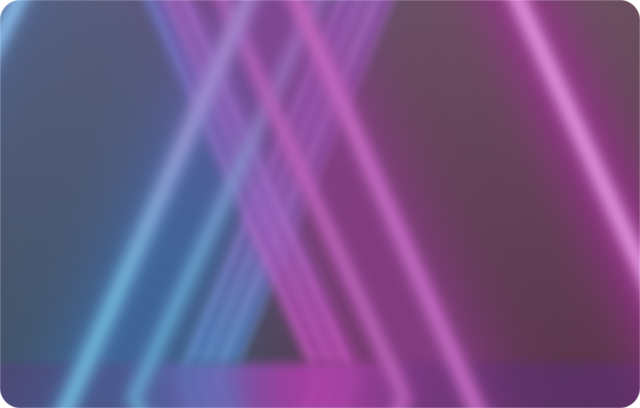
This background is drawn by a Shadertoy shader. Its source:

```glsl
// Soft blue and magenta neon beams crossing above a glossy violet floor, in a rounded card.

// Height folded softly around a level, so beams turn back at the floor.
float foldHeight(float y, float level) {
    return level + sqrt((y - level) * (y - level) + 0.0002);
}

// Signed distance to a slanted line; topX is its x at the upper edge.
float lineDistance(vec2 p, float topX, float slope) {
    return (p.x - topX - slope * (1.0 - p.y)) / sqrt(1.0 + slope * slope);
}

float bell(float d, float width) {
    return exp(-d * d / (width * width));
}

// Soft-edged strip between two parallel lines.
float strip(float d, float width, float blur) {
    return smoothstep(-blur, blur, d) * (1.0 - smoothstep(width - blur, width + blur, d));
}

// Fine layered streaks across a strip.
float streaks(float d) {
    return 0.5 + 0.3 * sin(d * 150.0) + 0.2 * sin(d * 83.0 + 1.0);
}

// Lays a wide halo and a narrow core over the base colour.
vec3 addBeam(vec3 base, float d, float width, vec3 halo, vec3 core, float strength) {
    float spread = 0.55 * exp(-abs(d) / (width * 2.6));
    base = mix(base, halo, spread * strength);
    return mix(base, core, bell(d, width) * strength);
}

vec3 wallColor(vec2 p, float aspect) {
    float across = p.x / aspect;
    vec3 left = mix(vec3(0.25, 0.32, 0.39), vec3(0.34, 0.36, 0.48), p.y);
    vec3 right = mix(vec3(0.34, 0.20, 0.28), vec3(0.41, 0.31, 0.37), p.y);
    vec3 wall = mix(left, right, smoothstep(0.25, 0.62, across));
    wall = mix(wall, vec3(0.25, 0.37, 0.60), 0.75 * bell(lineDistance(p, 0.70, -0.45), 0.17));
    return mix(wall, vec3(0.49, 0.23, 0.49), 0.85 * bell(lineDistance(p, 0.63, 0.45), 0.18));
}

vec3 floorColor(float x) {
    vec3 tone = mix(vec3(0.31, 0.27, 0.46), vec3(0.35, 0.19, 0.41), smoothstep(0.3, 1.2, x));
    tone = mix(tone, vec3(0.41, 0.42, 0.75), bell(x - 0.53, 0.17));
    return mix(tone, vec3(0.70, 0.25, 0.69), bell(x - 0.78, 0.20));
}

float roundedBox(vec2 p, vec2 halfSize, float radius) {
    vec2 q = abs(p) - halfSize + radius;
    return length(max(q, 0.0)) + min(max(q.x, q.y), 0.0) - radius;
}

void mainImage(out vec4 fragColor, in vec2 fragCoord) {
    vec2 p = fragCoord / iResolution.y;
    float aspect = iResolution.x / iResolution.y;
    vec2 folded = vec2(p.x, foldHeight(p.y, 0.075));
    vec2 bent = vec2(p.x, foldHeight(p.y, 0.025));

    // Wall and floor
    float onFloor = 1.0 - smoothstep(0.085, 0.135, p.y);
    vec3 color = mix(wallColor(p, aspect), floorColor(p.x), 0.85 * onFloor);

    // Broad overlapping strips
    float fade = 1.0 - 0.75 * onFloor;
    float blueD = lineDistance(folded, 0.82, -0.425);
    vec3 blueTone = mix(vec3(0.36, 0.53, 0.77), vec3(0.60, 0.36, 0.70), smoothstep(0.1, 0.65, p.y));
    float blueMask = strip(blueD, 0.132, 0.025);
    color = mix(color, blueTone + 0.07 * (streaks(blueD) - 0.5), 0.85 * blueMask * fade);

    float pinkD = lineDistance(folded, 0.352, 0.45);
    vec3 pinkTone = mix(vec3(0.74, 0.31, 0.72), vec3(0.62, 0.40, 0.76), smoothstep(0.1, 0.6, p.y));
    vec3 coolEdge = vec3(0.40, 0.45, 0.76);
    float cool = smoothstep(0.5, 0.95, p.y) * (1.0 - smoothstep(0.0, 0.07, pinkD));
    pinkTone = mix(pinkTone, coolEdge, cool);
    float pinkMask = strip(pinkD, 0.115, 0.025);
    color = mix(color, pinkTone + 0.06 * (streaks(pinkD) - 0.5), 0.8 * pinkMask * fade);

    // Crossing beams
    vec3 blueHalo = mix(vec3(0.24, 0.47, 0.70), vec3(0.47, 0.38, 0.72), smoothstep(0.3, 0.9, p.y));
    vec3 blueCore = mix(vec3(0.43, 0.69, 0.84), vec3(0.64, 0.52, 0.80), smoothstep(0.2, 0.95, p.y));
    vec3 pinkHalo = vec3(0.60, 0.24, 0.59);
    vec3 pinkCore = vec3(0.74, 0.40, 0.74);
    color = addBeam(color, lineDistance(bent, 0.775, -0.46), 0.026, blueHalo, blueCore, 0.65);
    color = addBeam(color, lineDistance(bent, 0.549, 0.455), 0.024, pinkHalo, pinkCore, 0.75);
    color = addBeam(color, lineDistance(p, 0.607, -0.445), 0.029, blueHalo, blueCore, 0.88);
    color = addBeam(color, lineDistance(p, 0.727, 0.44), 0.027, pinkHalo, pinkCore, 0.9);

    // Outer beams
    vec3 outerBlue = vec3(0.52, 0.70, 0.88);
    color = addBeam(color, lineDistance(p, 0.045, -0.5), 0.027, vec3(0.27, 0.45, 0.70), outerBlue, 0.9);
    float outerPink = lineDistance(p, 1.27, 0.46);
    color = mix(color, vec3(0.58, 0.16, 0.54), 0.6 * bell(outerPink, 0.10));
    color = addBeam(color, outerPink, 0.028, vec3(0.64, 0.22, 0.61), vec3(0.84, 0.53, 0.82), 0.95);

    // Rounded card on white
    vec2 halfSize = 0.5 * vec2(aspect, 1.0);
    float edge = roundedBox(p - halfSize, halfSize, 0.05);
    float pixel = 1.0 / iResolution.y;
    color = mix(color, vec3(1.0), smoothstep(-pixel, pixel, edge));
    fragColor = vec4(clamp(color, 0.0, 1.0), 1.0);
}
```
